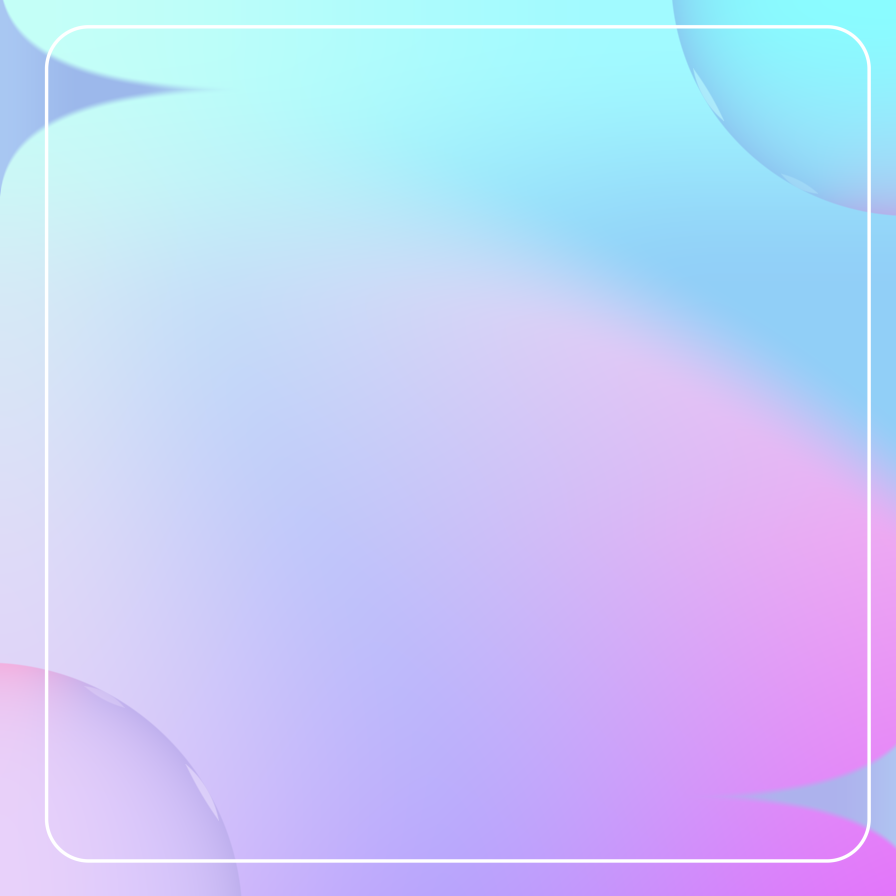
Reproduce this background procedurally as a Shadertoy shader.

```glsl
// Pastel abstract backdrop: a cyan sky folds softly over a lilac and pink field,
// with two glassy corner bubbles, two pointed notches and a thin rounded frame.
// Built from three-stop colour ramps and signed distances, measured from the top left.

#define FRAME_CENTER vec2(0.511, 0.4954)
#define FRAME_HALF vec2(0.459, 0.4655)
#define FRAME_RADIUS 0.047
#define FRAME_LINE 0.0019
#define NOTCH_LENGTH 0.275
#define NOTCH_HEIGHT 0.127
#define RIM_DEPTH 0.042
#define RIM_SHADE 0.65

// Three evenly spaced colour stops.
vec3 ramp(vec3 a, vec3 b, vec3 c, float t) {
    t = clamp(t, 0.0, 1.0) * 2.0;
    return t < 1.0 ? mix(a, b, t) : mix(b, c, t - 1.0);
}

float roundedBox(vec2 p, vec2 halfSize, float radius) {
    vec2 q = abs(p) - halfSize + radius;
    return length(max(q, 0.0)) + min(max(q.x, q.y), 0.0) - radius;
}

// Lilac field: pale left side, blue valley, pink right side.
vec3 lowerField(vec2 p) {
    float t = (p.y - 0.2) / 0.8;
    vec3 pale = ramp(vec3(0.82, 0.94, 0.96), vec3(0.87, 0.86, 0.97), vec3(0.89, 0.79, 0.98), t);
    vec3 blue = ramp(vec3(0.78, 0.92, 0.97), vec3(0.75, 0.78, 0.98), vec3(0.72, 0.64, 0.99), t);
    vec3 pink = ramp(vec3(0.86, 0.88, 0.97), vec3(0.93, 0.66, 0.95), vec3(0.89, 0.46, 0.98), t);
    float valley = 0.25 + 0.27 * smoothstep(0.3, 0.95, p.y);
    float pinkEnd = mix(0.8, 1.0, smoothstep(0.35, 0.55, p.y));
    vec3 color = mix(pale, blue, smoothstep(0.0, valley + 0.03, p.x));
    float rise = clamp((p.x - valley + 0.03) / (pinkEnd - valley + 0.03), 0.0, 1.0);
    return mix(color, pink, mix(rise, smoothstep(0.0, 1.0, rise), 0.5));
}

// Cyan sky, deepening to azure towards the fold on the right.
vec3 upperField(vec2 p) {
    vec3 color = mix(vec3(0.77, 1.0, 0.97), vec3(0.63, 0.98, 1.0), smoothstep(0.0, 0.75, p.x));
    float depth = smoothstep(0.04, 0.33, p.y) * smoothstep(0.1, 0.8, p.x);
    return mix(color, vec3(0.57, 0.81, 0.97), depth);
}

vec3 background(vec2 p) {
    float fold = 0.19 + 0.35 * pow(max(p.x, 0.0), 2.4);
    float blur = mix(0.16, 0.075, smoothstep(0.1, 0.7, p.x));
    return mix(upperField(p), lowerField(p), smoothstep(-blur, blur, p.y - fold));
}

// Notch opening at x = 0 and narrowing to a fine tip; y is its axis.
vec3 addNotch(vec3 color, vec2 p, vec3 outer, vec3 inner, float px) {
    float along = clamp(p.x / NOTCH_LENGTH, 0.0, 1.0);
    float taper = 1.0 - sqrt(along);
    float edge = abs(p.y) - NOTCH_HEIGHT * taper * taper;
    float soft = px + 0.004;
    float mask = 1.0 - smoothstep(-soft, soft, edge);
    mask *= 1.0 - smoothstep(0.55, 1.0, along);
    return mix(color, mix(outer, inner, smoothstep(0.0, 0.35, along)), mask);
}

// Thin light sliver on the rim, centred on the given angle.
float glint(float angle, float center, float halfSpan, float edge, float px) {
    float lens = 1.0 - pow((angle - center) / halfSpan, 2.0);
    float width = 0.004 * max(lens, 0.0);
    return step(0.0, lens) * (1.0 - smoothstep(width - px, width + px, abs(edge + 0.004)));
}

// Corner bubble with a shaded inner rim and a pink tint near the side edge.
vec3 addBubble(vec3 color, vec2 offset, float radius, vec3 core, vec3 shade, vec3 tint, float px) {
    float edge = length(offset) - radius;
    float angle = atan(abs(offset.y), abs(offset.x));
    float rim = exp(min(edge, 0.0) / RIM_DEPTH);
    vec3 rimColor = mix(shade, tint, smoothstep(1.05, 1.5, angle));
    vec3 body = mix(core, rimColor, RIM_SHADE * rim);
    float mask = 1.0 - smoothstep(-px, px, edge);
    color = mix(color, body, mask);
    float shine = glint(angle, 0.53, 0.13, edge, px) + 0.5 * glint(angle, 1.08, 0.09, edge, px);
    return mix(color, mix(core, vec3(1.0), 0.35), 0.7 * shine);
}

void mainImage(out vec4 fragColor, in vec2 fragCoord) {
    vec2 p = fragCoord / iResolution.xy;
    p.y = 1.0 - p.y;
    float px = 1.0 / min(iResolution.x, iResolution.y);

    vec3 color = background(p);

    // Notches on the left and right sides
    color = addNotch(color, p - vec2(0.0, 0.1), vec3(0.66, 0.78, 0.95), vec3(0.61, 0.72, 0.92), px);
    color = addNotch(color, vec2(1.03 - p.x, p.y - 0.889),
                     vec3(0.69, 0.79, 0.95), vec3(0.68, 0.70, 0.93), px);

    // Bubbles in the top right and bottom left corners
    vec3 aqua = mix(vec3(0.60, 0.91, 0.99), vec3(0.54, 0.99, 1.0), smoothstep(0.2, 0.0, p.y));
    color = addBubble(color, p - vec2(1.016, -0.026), 0.267, aqua,
                      vec3(0.53, 0.71, 0.92), vec3(0.76, 0.58, 0.88), px);
    vec3 orchid = mix(vec3(0.91, 0.82, 0.98), vec3(0.85, 0.78, 0.99), smoothstep(0.0, 0.25, p.x));
    color = addBubble(color, p - vec2(-0.016, 1.026), 0.2865, orchid,
                      vec3(0.69, 0.64, 0.90), vec3(0.97, 0.62, 0.82), px);

    // White rounded frame
    float frame = abs(roundedBox(p - FRAME_CENTER, FRAME_HALF, FRAME_RADIUS)) - FRAME_LINE;
    color = mix(color, vec3(1.0), 1.0 - smoothstep(-0.7 * px, 0.7 * px, frame));

    fragColor = vec4(color, 1.0);
}
```
